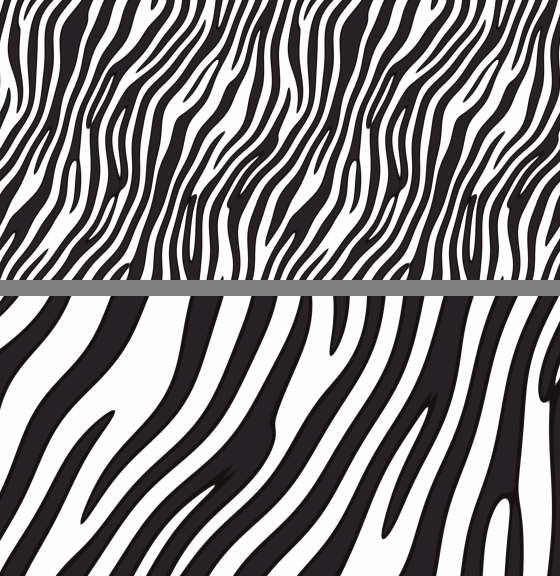
Top, the full canvas; bottom, a detail of the centre.
Give the GLSL for this pattern, as a WebGL 2 fragment shader.

```glsl
#version 300 es
precision highp float;
// Zebra hide: leaning, tapering black stripes on white, repeating once per canvas height.

uniform vec2 u_resolution;
out vec4 fragColor;

const float PI = 3.14159265;
const float TAU = 2.0 * PI;

float hash(float n) {
    return fract(sin(n * 12.99 + 4.1) * 437.58);
}

// Shear gives the mean lean; layered sines bend it between upright and diagonal.
vec2 bend(vec2 p) {
    float x = p.x - 0.4 * p.y
            + 0.034 * sin(TAU * (p.x + p.y) + 1.0)
            + 0.022 * sin(TAU * (2.0 * p.y - p.x) + 3.4)
            + 0.004 * sin(TAU * (3.0 * p.x + 4.0 * p.y));
    return vec2(x, p.y);
}

// Signed stripe field, positive in black. Each scattered fork winds the wave
// once around its centre, so that one stripe begins or ends there.
float stripes(vec2 p) {
    vec2 q = bend(p);
    vec2 wave = vec2(cos(TAU * 17.0 * q.x), sin(TAU * 17.0 * q.x));
    float ink = 0.10 + 0.10 * sin(TAU * (p.x - p.y)) * sin(TAU * (p.x + p.y) + 2.0);

    for (int row = 0; row < 6; row++) {
        float r = float(row);
        for (int col = 0; col < 6; col++) {
            float c = float(col);
            float id = r * 6.0 + c;
            vec2 fork = (vec2(c, r) + 0.15 + 0.7 * vec2(hash(id), hash(id + 91.0))) / 6.0;
            float turn = 1.0 - 2.0 * mod(c + r, 2.0);

            // Complex sine: a winding that repeats in x, stretched along the stripe.
            vec2 d = PI * (q - fork) * vec2(1.0, 0.4);
            vec2 w = vec2(sin(d.x) * cosh(d.y), turn * cos(d.x) * sinh(d.y));
            float reach = dot(w, w);
            w /= sqrt(reach + 0.006);
            wave = vec2(wave.x * w.x - wave.y * w.y, wave.x * w.y + wave.y * w.x);

            // Round the tip in either black or white.
            float tip = hash(id + 37.0) < 0.5 ? -0.35 : 0.35;
            ink += tip * exp(-reach / 0.012);
        }
    }
    return wave.x + ink;
}

void main() {
    vec2 p = gl_FragCoord.xy / u_resolution.y;

    // Distance to the stripe edge, in canvas heights.
    float field = stripes(p);
    vec2 e = vec2(0.001, 0.0);
    vec2 slope = vec2(stripes(p + e.xy) - field, stripes(p + e.yx) - field) / e.x;
    float dist = field / max(length(slope), 12.0);

    // Warm black with a slightly deeper rim.
    vec3 black = mix(vec3(0.09, 0.07, 0.07), vec3(0.15, 0.13, 0.14),
                     smoothstep(0.004, 0.0065, dist));
    float soft = 0.75 / u_resolution.y;
    vec3 color = mix(vec3(0.995), black, smoothstep(-soft, soft, dist));
    fragColor = vec4(color, 1.0);
}
```
